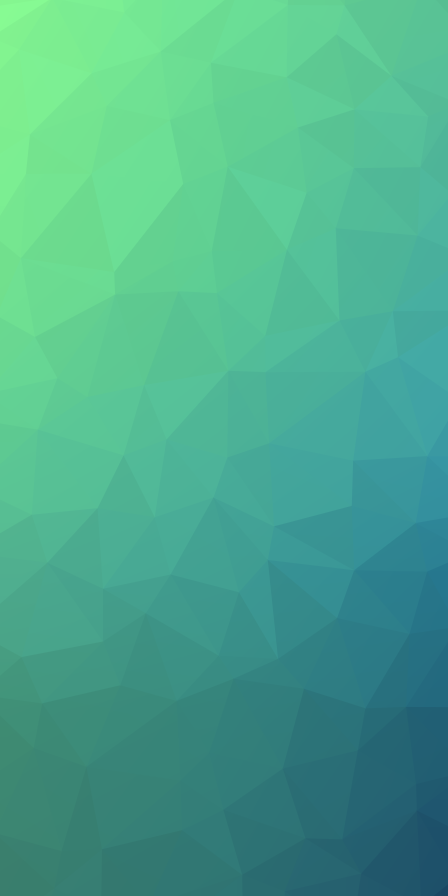
Write a WebGL 1 fragment shader that draws this background.

```glsl
precision highp float;

// Low-poly backdrop: a jittered lattice is split into triangles, each filled
// almost flat from a smooth gradient running from lime green (top left)
// through teal to deep blue (bottom right).

uniform vec2 u_resolution;

// Lattice cells per canvas, and where the first vertex sits (y runs down).
const vec2 CELLS = vec2(7.3, 13.9);
const vec2 OFFSET = vec2(0.67, 0.87);

float hash(vec2 p) {
  return fract(sin(dot(p, vec2(127.1, 311.7))) * 43758.5453);
}

float cross2(vec2 a, vec2 b) {
  return a.x * b.y - a.y * b.x;
}

// Left, middle and right colours blended across the width.
vec3 across(float x, vec3 left, vec3 middle, vec3 right) {
  vec3 c = mix(left, middle, clamp(x * 2.0, 0.0, 1.0));
  return mix(c, right, clamp(x * 2.0 - 1.0, 0.0, 1.0));
}

float ramp(float from, float to, float v) {
  return clamp((v - from) / (to - from), 0.0, 1.0);
}

// Underlying gradient; uv.y is 0 at the top.
vec3 gradient(vec2 uv) {
  float x = uv.x, y = uv.y;
  vec3 c = across(x, vec3(0.53, 0.98, 0.57), vec3(0.42, 0.87, 0.58), vec3(0.35, 0.76, 0.58));
  c = mix(c, across(x, vec3(0.45, 0.89, 0.56), vec3(0.36, 0.80, 0.58), vec3(0.28, 0.68, 0.62)),
          ramp(0.0, 0.3, y));
  c = mix(c, across(x, vec3(0.37, 0.80, 0.58), vec3(0.30, 0.70, 0.60), vec3(0.23, 0.61, 0.65)),
          ramp(0.3, 0.5, y));
  c = mix(c, across(x, vec3(0.31, 0.68, 0.56), vec3(0.25, 0.62, 0.58), vec3(0.15, 0.47, 0.56)),
          ramp(0.5, 0.65, y));
  c = mix(c, across(x, vec3(0.25, 0.56, 0.46), vec3(0.21, 0.52, 0.49), vec3(0.13, 0.38, 0.46)),
          ramp(0.65, 0.8, y));
  return mix(c, across(x, vec3(0.23, 0.50, 0.43), vec3(0.18, 0.45, 0.45), vec3(0.11, 0.29, 0.40)),
             ramp(0.8, 1.0, y));
}

// Lattice point moved by a random offset.
vec2 vertex(vec2 id) {
  return id + 0.72 * (vec2(hash(id), hash(id + 37.4)) - 0.5);
}

// Signed distance to the line a-b, positive on the inner side.
float edge(vec2 p, vec2 a, vec2 b) {
  return cross2(b - a, p - a) / length(b - a);
}

// One triangle: colour times coverage, with coverage in alpha.
vec4 facet(vec2 p, vec2 a, vec2 b, vec2 c, vec2 key, float pixel) {
  float inside = min(edge(p, a, b), min(edge(p, b, c), edge(p, c, a)));
  float coverage = clamp(0.5 + inside / pixel, 0.0, 1.0);
  vec2 shadePoint = mix((a + b + c) / 3.0, p, 0.2);
  vec3 color = gradient((shadePoint + OFFSET) / CELLS);
  color *= 1.0 + 0.045 * (hash(key) - 0.5);
  return vec4(color, 1.0) * coverage;
}

void main() {
  vec2 uv = gl_FragCoord.xy / u_resolution;
  uv.y = 1.0 - uv.y;
  vec2 p = uv * CELLS - OFFSET;
  float pixel = CELLS.x / u_resolution.x;

  // Blend the facets of the surrounding cells by coverage.
  vec4 sum = vec4(gradient(uv), 1.0) * 0.0001;
  for (int j = -1; j <= 1; j++) {
    for (int i = -1; i <= 1; i++) {
      vec2 id = floor(p) + vec2(float(i), float(j));
      vec2 a = vertex(id);
      vec2 b = vertex(id + vec2(1.0, 0.0));
      vec2 c = vertex(id + vec2(1.0, 1.0));
      vec2 d = vertex(id + vec2(0.0, 1.0));

      // Turn the quad when its other diagonal gives fuller triangles.
      float fit = cross2(c - b, a - b) * dot(a - d, c - d)
                + cross2(a - d, c - d) * dot(a - b, c - b);
      if (fit < 0.0) {
        vec2 first = a;
        a = b;
        b = c;
        c = d;
        d = first;
      }
      sum += facet(p, a, b, c, id + 0.3, pixel);
      sum += facet(p, a, c, d, id + 0.6, pixel);
    }
  }
  gl_FragColor = vec4(sum.rgb / sum.a, 1.0);
}
```
